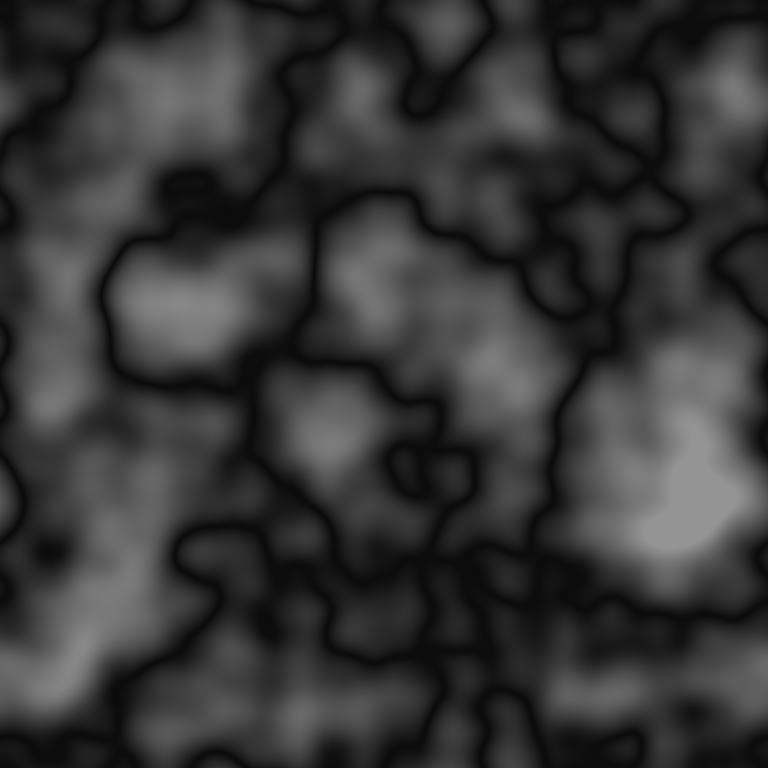
Write a WebGL 2 fragment shader that draws this texture.

```glsl
#version 300 es
precision highp float;
// Smoky grey clouds cut by soft, dark, winding veins.
// A few octaves of wrapping gradient noise are summed and folded at zero,
// so each zero crossing becomes a vein; a curve then sets the grey tones.

#define BASE_CELLS 4      // noise cells across the tile in the first octave
#define OCTAVES 3
#define FALLOFF 0.47      // amplitude ratio between octaves
#define NOISE_SPREAD 0.24 // standard deviation of the summed noise
#define VEIN_SOFTNESS 0.07
#define TONE_FLOOR 0.015
#define TONE_GAIN 0.255
#define TONE_CURVE 0.8
#define TONE_MAX 0.58
#define SEED 23u

uniform vec2 u_resolution;
out vec4 fragColor;

// Integer hash of a lattice point and octave, giving two values in 0..1
vec2 hash2(ivec2 cell, uint layer) {
    uint h = uint(cell.x) * 1597u + uint(cell.y) * 51749u + (layer + SEED) * 7919u;
    h = h * 747796405u + 289133u;
    h = ((h >> ((h >> 28u) + 4u)) ^ h) * 277803737u;
    h = (h >> 22u) ^ h;
    return vec2(h & 65535u, h >> 16u) / 65535.0;
}

// Contribution of one lattice corner; the lattice wraps after period cells
float corner(ivec2 cell, ivec2 offset, vec2 local, int period, uint layer) {
    ivec2 wrapped = (cell + offset) % period;
    vec2 direction = hash2(wrapped, layer) * 2.0 - 1.0 + 0.0001;
    return dot(normalize(direction), local - vec2(offset));
}

float gradientNoise(vec2 uv, int period, uint layer) {
    vec2 p = uv * float(period);
    ivec2 cell = ivec2(floor(p));
    vec2 f = fract(p);
    vec2 fade = f * f * f * (f * (f * 6.0 - 15.0) + 10.0);
    float low = mix(corner(cell, ivec2(0, 0), f, period, layer),
                    corner(cell, ivec2(1, 0), f, period, layer), fade.x);
    float high = mix(corner(cell, ivec2(0, 1), f, period, layer),
                     corner(cell, ivec2(1, 1), f, period, layer), fade.x);
    return mix(low, high, fade.y);
}

float clouds(vec2 uv) {
    float sum = 0.0;
    float amplitude = 1.0;
    int period = BASE_CELLS;
    for (int i = 0; i < OCTAVES; i++) {
        sum += amplitude * gradientNoise(uv, period, uint(i));
        amplitude *= FALLOFF;
        period *= 2;
    }
    return sum / NOISE_SPREAD;
}

void main() {
    vec2 uv = fract(gl_FragCoord.xy / u_resolution);

    // Fold the clouds at zero with a rounded crease
    float folded = length(vec2(clouds(uv), VEIN_SOFTNESS));

    // Grey tone
    float grey = TONE_FLOOR + TONE_GAIN * pow(folded, TONE_CURVE);
    fragColor = vec4(vec3(min(grey, TONE_MAX)), 1.0);
}
```
